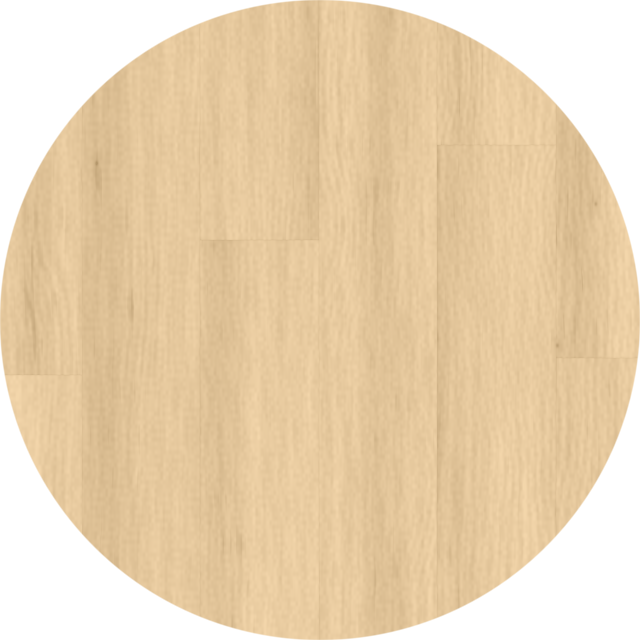
Give the GLSL for this texture, as a Shadertoy shader.

```glsl
// A round sample of pale oak flooring on white: upright boards in six columns,
// with staggered end joints. Stretched value noise gives the tonal streaks,
// growth lines and pores; each board shifts the noise so that none repeats.

float hash(vec2 p) {
    return fract(sin(dot(p, vec2(127.1, 311.7))) * 43758.545);
}

float noise(vec2 p) {
    vec2 i = floor(p), f = fract(p);
    f = f * f * (3.0 - 2.0 * f);
    return mix(mix(hash(i), hash(i + vec2(1, 0)), f.x),
               mix(hash(i + vec2(0, 1)), hash(i + vec2(1, 1)), f.x), f.y);
}

float fbm(vec2 p) {
    float sum = 0.0, gain = 0.5;
    for (int i = 0; i < 4; i++) {
        sum += gain * noise(p);
        p = p * 2.03 + 17.3;
        gain *= 0.5;
    }
    return sum / 0.9375;
}

// Per column: height of the end joint, then where the dark heartwood band
// lies across the lower and the upper board (-1 means none).
const vec3 columns[6] = vec3[6](
    vec3(0.414, -1.0, 0.63), vec3(-1.0, 0.2, 0.2), vec3(0.625, 0.15, 0.95),
    vec3(-1.0, 0.54, 0.54), vec3(0.773, 0.12, 0.25), vec3(0.441, -1.0, 0.22));

// Darkness of the wood, 0 pale to 1 dark; across runs 0 to 1 over the board.
float woodTone(vec2 p, float across, float bandCentre, float board) {
    vec2 q = p + vec2(7.31, 3.17) * board;
    q.x += 0.014 * (noise(q * vec2(6.0, 3.0)) - 0.5)
         + 0.003 * (noise(q * vec2(30.0, 22.0)) - 0.5);

    // Broad streaks and the heartwood band
    float tone = 0.29 + 0.65 * (fbm(q * vec2(20.0, 0.9)) - 0.5);
    float drift = 0.16 * (noise(vec2(board * 5.7, p.y * 3.0)) - 0.5);
    float offset = (across - bandCentre - drift) / 0.2;
    float band = exp(-offset * offset);
    tone += 0.32 * band;

    // Wavy growth lines, strongest inside patches of figured grain
    float figure = smoothstep(0.4, 0.75, noise(q * vec2(13.0, 2.2) + 40.0));
    float rings = sin(6.2832 * (q.x * 75.0 + 5.0 * noise(q * vec2(9.0, 5.0))));
    tone += 0.08 * rings * (0.25 + figure);

    // Fine fibres, short dark pores and speckle
    tone += 0.25 * (noise(q * vec2(120.0, 5.0)) - 0.5);
    tone += 0.22 * (noise(q * vec2(250.0, 18.0)) - 0.5);
    tone += 0.24 * (noise(q * vec2(230.0, 150.0)) - 0.5);
    float pores = smoothstep(0.72, 0.97, noise(q * vec2(170.0, 15.0) + 9.0));
    tone += pores * (0.1 + 0.2 * band + 0.15 * figure);

    // Occasional long hairline checks
    float checks = smoothstep(0.88, 1.0, noise(q * vec2(130.0, 10.0) + 63.0));
    return tone + 0.4 * checks * figure;
}

// Sparse pin knots, each with a faint halo, scattered over a coarse grid.
float knots(vec2 p) {
    vec2 cell = floor(p * 5.0);
    float dark = 0.0;
    for (int j = -1; j <= 1; j++)
    for (int i = -1; i <= 1; i++) {
        vec2 c = cell + vec2(i, j);
        vec2 centre = (c + 0.2 + 0.6 * vec2(hash(c + 3.1), hash(c + 8.6))) / 5.0;
        float d = length((p - centre) * vec2(1.0, 0.7));
        float present = step(0.72, hash(c + 21.4));
        dark += present * (0.8 * exp(-d * d / 0.000006) + 0.16 * exp(-d * d / 0.00015));
    }
    return dark;
}

void mainImage(out vec4 fragColor, in vec2 fragCoord) {
    float size = min(iResolution.x, iResolution.y);
    vec2 p = (fragCoord - 0.5 * iResolution.xy) / size + 0.5;
    float pixel = 1.0 / size;

    // Board arrangement
    float x = (p.x + 0.0576) / 0.1852;
    float column = clamp(floor(x), 0.0, 5.0);
    float across = x - column;
    vec3 plank = columns[int(column)];
    float upper = step(plank.x, p.y);
    float board = column * 2.0 + upper + 1.0;

    // Wood, with a slight overall shift from board to board
    float tone = woodTone(p, across, mix(plank.y, plank.z, upper), board);
    tone += 0.14 * (hash(vec2(board, 4.7)) - 0.5) + knots(p);

    // Soft long seams and end joints
    float sideGap = min(across, 1.0 - across) * 0.1852;
    float endGap = abs(p.y - plank.x);
    tone += 0.17 * (1.0 - smoothstep(0.0004, 0.0012 + pixel, sideGap));
    tone += 0.15 * (1.0 - smoothstep(0.0004, 0.0012 + pixel, endGap));

    vec3 paleOak = vec3(0.94, 0.825, 0.655);
    vec3 darkOak = vec3(0.81, 0.695, 0.525);
    vec3 wood = mix(paleOak, darkOak, clamp(tone, -0.1, 1.8));

    // Round cut-out on white
    float disc = 1.0 - smoothstep(-pixel, pixel, length(p - 0.5) - 0.5);
    fragColor = vec4(mix(vec3(1.0), wood, disc), 1.0);
}
```
